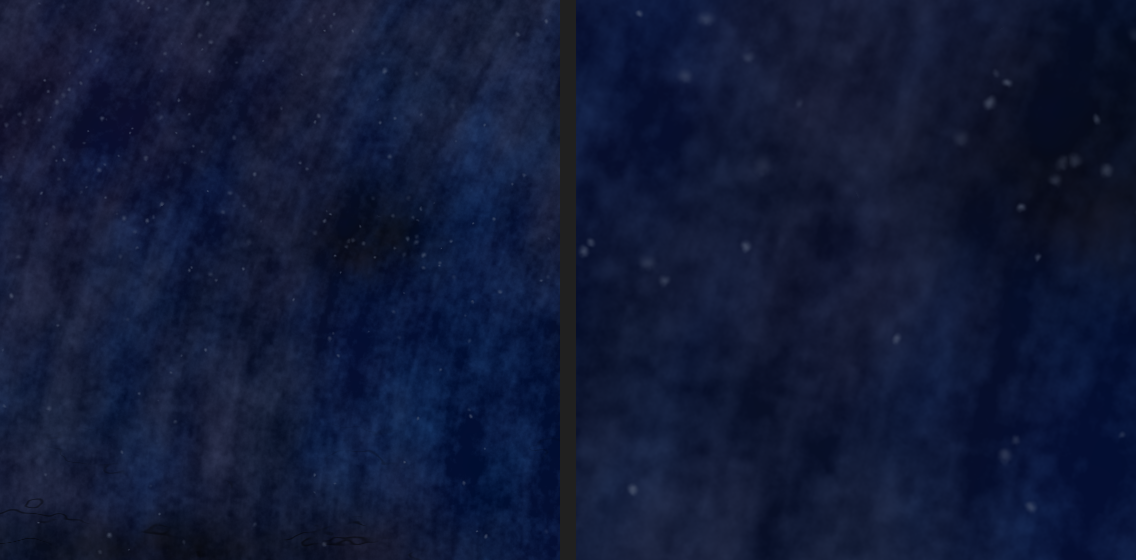
Left, the full canvas; right, a detail of the centre.
Reproduce this texture procedurally as a WebGL 1 fragment shader.

```glsl
precision highp float;
// Worn midnight-blue painted surface with leaning brush streaks, dusty mottling and pale flecks.
uniform vec2 u_resolution;

const vec3 INK = vec3(0.035, 0.058, 0.145);
const vec3 DUST = vec3(0.148, 0.178, 0.285);
const vec3 DEEP_BLUE = vec3(0.008, 0.055, 0.195);
const vec3 BRIGHT_BLUE = vec3(0.100, 0.205, 0.390);
const vec3 UMBER = vec3(0.050, 0.052, 0.085);
const vec3 FLECK = vec3(0.38, 0.42, 0.50);

float hash(vec2 p) {
  vec3 q = fract(vec3(p.xyx) * 0.1031);
  q += dot(q, q.yzx + 33.33);
  return fract((q.x + q.y) * q.z);
}

float valueNoise(vec2 p) {
  vec2 cell = floor(p);
  vec2 f = fract(p);
  f = f * f * (3.0 - 2.0 * f);
  float low = mix(hash(cell), hash(cell + vec2(1.0, 0.0)), f.x);
  float high = mix(hash(cell + vec2(0.0, 1.0)), hash(cell + 1.0), f.x);
  return mix(low, high, f.y);
}

// Layered noise, centred on zero.
float layers(vec2 p) {
  float sum = 0.0;
  float weight = 0.5;
  for (int i = 0; i < 4; i++) {
    sum += weight * (valueNoise(p) - 0.5);
    p = mat2(1.96, 0.28, -0.28, 1.96) * p + 17.3;
    weight *= 0.55;
  }
  return sum;
}

// Cellular flecks: one soft dot in a fraction of the cells.
float flecks(vec2 p, float density) {
  float light = 0.0;
  vec2 cell = floor(p);
  for (int y = -1; y <= 1; y++) {
    for (int x = -1; x <= 1; x++) {
      vec2 id = cell + vec2(float(x), float(y));
      vec2 centre = id + vec2(hash(id + 5.1), hash(id + 41.7));
      float present = step(hash(id + 83.2), density);
      float radius = mix(0.25, 0.6, hash(id + 61.9));
      float dot1 = 1.0 - smoothstep(0.0, radius, distance(p, centre));
      light = max(light, present * dot1 * mix(0.3, 1.0, hash(id + 23.4)));
    }
  }
  return light;
}

// Soft elliptical patch, 1 at its centre.
float patchAt(vec2 p, vec2 centre, vec2 size) {
  vec2 d = (p - centre) / size;
  return exp(-dot(d, d));
}

// Thin wavering cracks that run nearly level.
float cracks(vec2 p) {
  float ridge = abs(layers(p * vec2(6.0, 15.0) + 9.0));
  float gaps = smoothstep(0.0, 0.15, layers(p * 9.0 + 70.0));
  return (1.0 - smoothstep(0.0, 0.022, ridge)) * gaps;
}

void main() {
  vec2 uv = gl_FragCoord.xy / u_resolution;

  // Streaks stand upright at the bottom and lean right toward the top.
  vec2 brush = vec2(uv.x - 0.05 * uv.y - 0.24 * uv.y * uv.y, uv.y);
  float broad = layers(brush * vec2(6.0, 2.6) + 3.0);
  float streak = layers(brush * vec2(27.0, 5.0) + 31.0);
  float fine = layers(brush * vec2(75.0, 14.0) + 12.0);
  float mottle = layers(uv * 17.0 + 50.0);
  float grain = layers(uv * 85.0 + 90.0);

  // Large areas of bare blue, dusty haze and dark umber.
  float blueSide = patchAt(uv, vec2(0.86, 0.36), vec2(0.20, 0.42));
  float blueBand = patchAt(brush, vec2(0.26, 0.56), vec2(0.07, 0.22));
  float haze = patchAt(uv, vec2(0.80, 0.88), vec2(0.30, 0.20));
  float umberMid = patchAt(uv, vec2(0.66, 0.58), vec2(0.12, 0.09));
  float umberBase = patchAt(uv, vec2(0.30, 0.02), vec2(0.34, 0.05));
  float violet = patchAt(uv, vec2(0.08, 0.82), vec2(0.38, 0.30));

  float tone = 0.43 + 0.85 * broad + 0.80 * streak + 0.35 * fine
    + 0.80 * mottle + 0.65 * grain;
  tone += 0.24 * haze - 0.18 * blueBand - 0.10 * blueSide - 0.10 * umberMid;
  tone -= 0.12 * smoothstep(0.16, 0.0, uv.y);
  tone = clamp(tone, 0.0, 1.15);

  float blueness = 0.33 + 0.65 * blueSide + 0.45 * blueBand - 0.25 * haze
    - 0.25 * violet - 1.1 * broad + 0.9 * layers(brush * vec2(7.0, 4.0) + 64.0);
  blueness = smoothstep(0.0, 0.95, blueness);

  vec3 colour = mix(mix(INK, DUST, tone), mix(DEEP_BLUE, BRIGHT_BLUE, tone), blueness);
  float umber = (umberMid + umberBase) * (0.65 + 1.2 * mottle);
  colour = mix(colour, UMBER * (0.6 + tone), clamp(umber, 0.0, 0.8));
  colour += vec3(0.022, 0.0, 0.004) * (violet + 1.5 * layers(uv * 8.0 + 25.0));

  // Cracks gather low down; flecks gather at the upper left and the umber patch.
  float crackArea = smoothstep(0.30, 0.05, uv.y) + 0.4 * umberMid;
  colour *= 1.0 - 0.45 * cracks(uv) * crackArea;
  float density = 0.015 + 0.05 * violet + 0.12 * umberMid;
  float light = flecks(uv * 85.0 + 0.6 * vec2(mottle, grain), density);
  colour = mix(colour, FLECK, 0.55 * light);

  gl_FragColor = vec4(max(colour, 0.0), 1.0);
}
```
